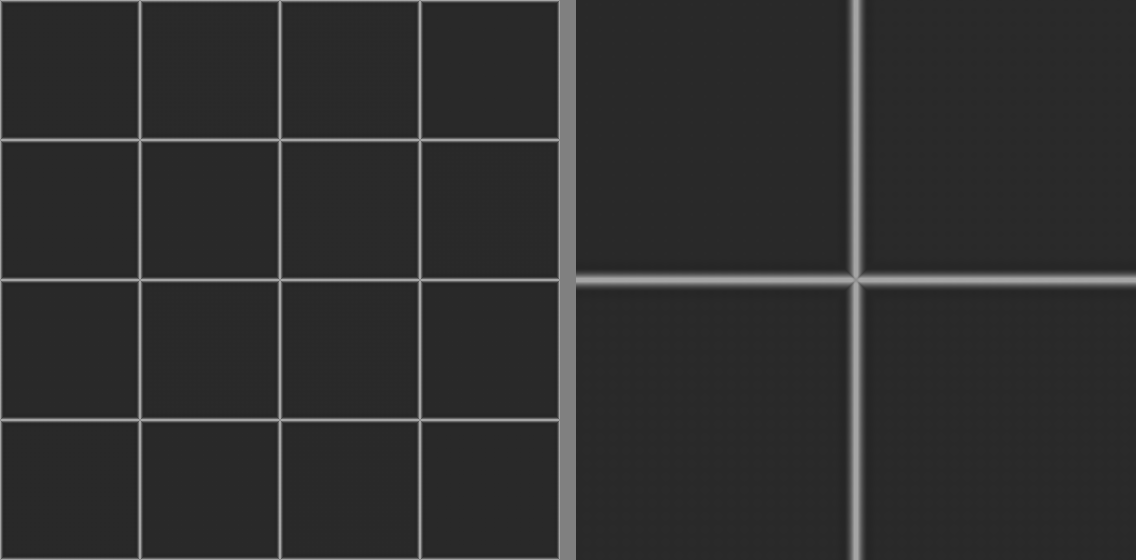
Left, the full canvas; right, a detail of the centre.
Give the GLSL for this pattern, as a WebGL 2 fragment shader.

```glsl
#version 300 es
precision highp float;
// Dark square tiles, four by four, parted by thin soft pale grey grout lines.

uniform vec2 u_resolution;
out vec4 fragColor;

const float TAU = 6.2831853;
const float TILES = 4.0;

float hash(vec2 p) {
    return fract(sin(dot(p, vec2(127.1, 311.7))) * 43758.5453);
}

// Brightness across a grout line: flat core, then a curved fall to the tile
float groutProfile(float dist) {
    float fall = clamp(1.0 - max(dist, 0.001) / 0.007, 0.0, 1.0);
    return 0.66 * fall * fall;
}

void main() {
    vec2 uv = gl_FragCoord.xy / u_resolution;
    vec2 cell = uv * TILES;
    vec2 tileId = mod(floor(cell), TILES);

    // Distance to the nearest vertical and horizontal line, in canvas units
    vec2 toLine = (0.5 - abs(fract(cell) - 0.5)) / TILES;
    float dist = min(toLine.x, toLine.y);

    // Tile face: slight shade per tile and a faint diagonal weave
    float shade = 0.162 + 0.004 * (hash(tileId) - 0.5);
    shade += 0.002 * sin(TAU * 64.0 * (uv.x + uv.y)) * sin(TAU * 64.0 * (uv.x - uv.y));

    // Slim darker rim just inside each tile
    shade -= 0.012 * smoothstep(0.005, 0.007, dist) * (1.0 - smoothstep(0.008, 0.013, dist));

    // Grout, dimmed a little along the mitres where lines cross
    float mitre = 1.0 - smoothstep(0.0, 0.002, abs(toLine.x - toLine.y));
    shade += groutProfile(dist) * (1.0 - 0.18 * mitre);

    fragColor = vec4(vec3(shade), 1.0);
}
```
